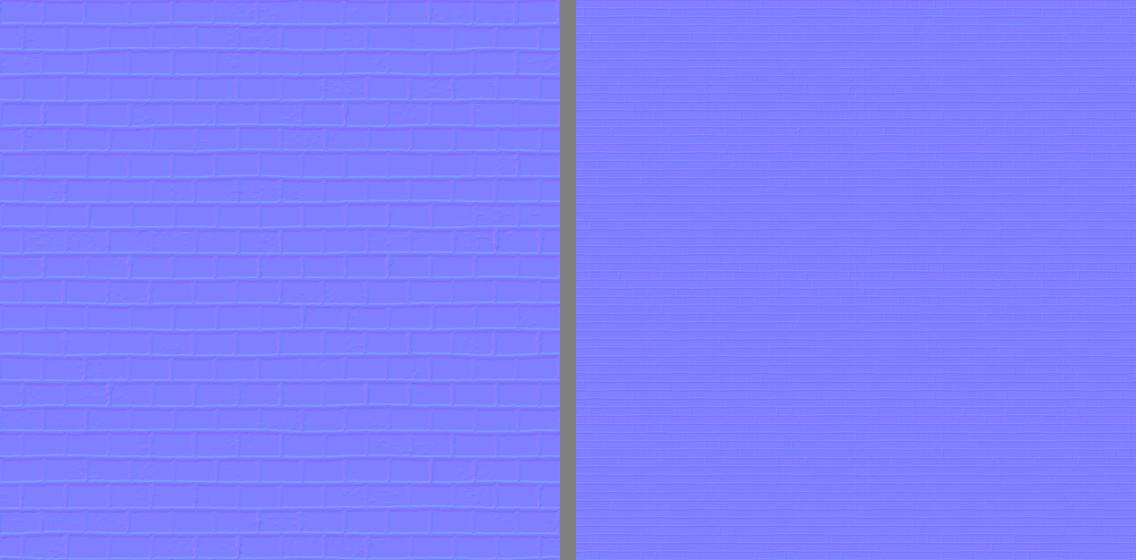
Left, the tile; right, the same tile 3 across and 3 down.
This texture map is drawn by a WebGL 1 fragment shader. Its source:

```glsl
precision highp float;
// Tangent-space normal map of a painted brick wall in running bond.
// A wrapping height field (rounded joints, wobble, sparse nicks) is
// differentiated by central differences and encoded as a colour.

uniform vec2 u_resolution;

const float ROWS = 22.0;
const float COLUMNS = 13.0;
const float BRICK_ASPECT = ROWS / COLUMNS;
const float SAMPLE_STEP = 0.0007;

float hash(vec2 p) {
  vec3 q = fract(vec3(p.xyx) * 0.1031);
  q += dot(q, q.yzx + 33.33);
  return fract((q.x + q.y) * q.z);
}

// Value noise that repeats once per unit square.
float wrapNoise(vec2 uv, vec2 cells) {
  vec2 p = uv * cells;
  vec2 i = floor(p);
  vec2 f = fract(p);
  f = f * f * f * (f * (f * 6.0 - 15.0) + 10.0);
  vec2 a = mod(i, cells);
  vec2 b = mod(i + 1.0, cells);
  return mix(mix(hash(a), hash(vec2(b.x, a.y)), f.x),
             mix(hash(vec2(a.x, b.y)), hash(b), f.x), f.y);
}

// Distance into a brick from its edges, with rounded corners.
float roundedInset(vec2 edge, float radius) {
  vec2 q = radius - edge;
  return radius - length(max(q, 0.0)) - min(max(q.x, q.y), 0.0);
}

// Recess of the mortar, in units of one row height.
float jointHeight(vec2 uv, float depth) {
  float y = uv.y * ROWS - 0.03;
  y += 0.09 * (wrapNoise(uv, vec2(9.0, 22.0)) - 0.5);
  float row = mod(floor(y), ROWS);
  float rise = fract(y);

  // Nearest upright joint, shifted a little per row and per joint.
  float x = uv.x * COLUMNS + 0.5 * (1.0 - mod(row, 2.0)) - 0.015;
  x += 0.06 * (hash(vec2(row, 71.0)) - 0.5);
  float joint = floor(x + 0.5);
  vec2 id = vec2(mod(joint, COLUMNS), row);
  float shift = 0.035 * (hash(id + 37.0) - 0.5);
  float across = abs(x - joint - shift) * BRICK_ASPECT;

  // Some upright joints are faint, a few are deep and ragged.
  float ragged = smoothstep(0.8, 0.95, hash(id + 113.0));
  float upright = 0.3 + 0.35 * hash(id + 59.0) + 0.35 * ragged;
  across += (0.03 + 0.05 * ragged)
          * (wrapNoise(uv, vec2(90.0, 130.0)) - 0.5);

  vec2 edge = vec2(across, min(rise, 1.0 - rise));
  float inset = roundedInset(edge, 0.13);
  inset += 0.025 * (wrapNoise(uv, vec2(120.0, 90.0)) - 0.5);

  // The upper edge of each brick is worn softer than the lower one.
  float bevel = mix(0.11, 0.17, smoothstep(0.3, 0.7, rise));
  float strength = mix(1.0, upright, smoothstep(-0.06, 0.08, edge.y - edge.x));
  return depth * strength * (smoothstep(0.01, bevel, inset) - 1.0);
}

// Sparse paint nicks and a very slight unevenness of the faces.
float wearHeight(vec2 uv, float depth) {
  float patches = smoothstep(0.6, 0.85, wrapNoise(uv, vec2(19.0, 26.0)));
  float nicks = smoothstep(0.5, 0.85, wrapNoise(uv, vec2(130.0, 170.0)));
  float swell = wrapNoise(uv, vec2(31.0, 44.0));
  return depth * (0.6 * swell - patches * nicks);
}

float wallHeight(vec2 uv) {
  return jointHeight(uv, 0.0145) + wearHeight(uv, 0.0032);
}

vec2 wallSlope(vec2 uv, float stepSize) {
  vec2 e = vec2(stepSize, 0.0);
  vec2 difference = vec2(wallHeight(uv + e.xy) - wallHeight(uv - e.xy),
                         wallHeight(uv + e.yx) - wallHeight(uv - e.yx));
  return difference / (2.0 * stepSize * ROWS);
}

// Green points down the wall.
vec3 encodeNormal(vec2 slope) {
  vec3 normal = normalize(vec3(-slope.x, slope.y, 1.0));
  return 0.5 + 0.5 * normal;
}

void main() {
  vec2 uv = gl_FragCoord.xy / u_resolution;
  gl_FragColor = vec4(encodeNormal(wallSlope(uv, SAMPLE_STEP)), 1.0);
}
```
